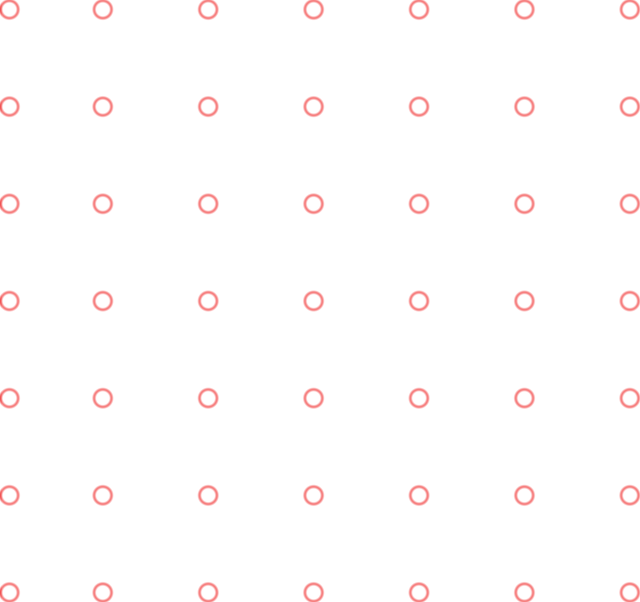
Give the GLSL for this pattern, as a Shadertoy shader.

```glsl
const vec3 PAPER = vec3(1.0);
const vec3 INK = vec3(0.965, 0.49, 0.49);
const vec3 DEEP_INK = vec3(0.94, 0.28, 0.28);

// Lengths are fractions of the canvas height
const float MARGIN = 0.0157;
const vec2 PITCH = vec2(0.1751, 0.16143);
const float FIRST_FULL_COLUMN = 0.1708;
const float RADIUS = 0.0144;
const float SOFT_WIDTH = 0.0044;

float ringDistance(vec2 p, float radius) {
    return abs(length(p) - radius);
}

float softStroke(float dist, float width) {
    return 1.0 - smoothstep(0.0, width, dist);
}

// Offset from the nearest of the evenly spaced centres first..last
float nearestOffset(float x, float start, float pitch, float last) {
    float index = clamp(round((x - start) / pitch), 0.0, last);
    return x - start - index * pitch;
}

void mainImage(out vec4 fragColor, in vec2 fragCoord) {
    vec2 p = fragCoord / iResolution.y;
    float pixel = 1.0 / iResolution.y;
    float width = max(SOFT_WIDTH, 1.5 * pixel);

    // Regular grid, plus a left column pulled inside the border
    float y = nearestOffset(p.y, MARGIN, PITCH.y, 6.0);
    float x = nearestOffset(p.x, FIRST_FULL_COLUMN, PITCH.x, 5.0);
    float gridRing = ringDistance(vec2(x, y), RADIUS);
    float borderRing = ringDistance(vec2(p.x - MARGIN, y), RADIUS);
    float coverage = softStroke(min(gridRing, borderRing), width);

    // Ink gathers where rings touch the left border
    float borderInk = 1.0 - smoothstep(0.0, 0.004, p.x);
    vec3 ink = mix(INK, DEEP_INK, borderInk);

    fragColor = vec4(mix(PAPER, ink, coverage), 1.0);
}
```
